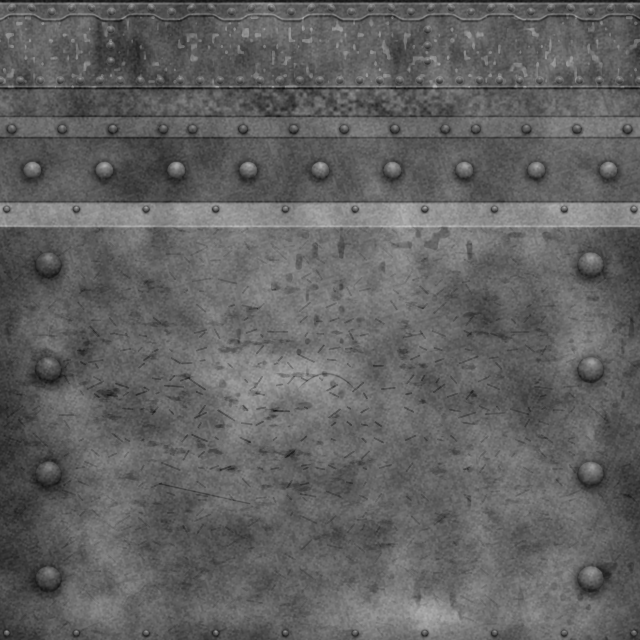
Give the GLSL for this texture, as a WebGL 1 fragment shader.

```glsl
precision highp float;
// Weathered grey metal wall: riveted strips above one large worn panel.
// Bands are layered by height; noise gives stains and grain, grid cells give
// scratches, and repeated offsets place the domed rivets and scalloped trim.
uniform vec2 u_resolution;

// Seam heights
const float PANEL_TOP = .646;
const float LEDGE_TOP = .684;
const float BEAM_TOP = .785;
const float STRIP_TOP = .818;
const float ROUGH_TOP = .862;
// Tones
const float PANEL_TONE = .425;
const float LEDGE_TONE = .55;
const float BEAM_TONE = .345;
const float STRIP_TONE = .425;
const float ROUGH_TONE = .345;
const float PLATE_TONE = .335;
const float GRAIN = .1;
// Rivet radii and spacing
const float PANEL_RIVET = .0205;
const float BEAM_RIVET = .0145;
const float STRIP_RIVET = .0072;
const float SMALL_RIVET = .005;
const float STUD_PITCH = .0312;
const float SCALLOP_PITCH = .0936;

float hash(vec2 p) { return fract(sin(dot(p, vec2(127.1, 311.7))) * 43758.5453); }

float noise(vec2 p) {
  vec2 i = floor(p), f = fract(p);
  f = f * f * (3. - 2. * f);
  return mix(mix(hash(i), hash(i + vec2(1, 0)), f.x),
             mix(hash(i + vec2(0, 1)), hash(i + vec2(1, 1)), f.x), f.y);
}

float fbm(vec2 p) {
  float sum = 0., amp = .52;
  for (int i = 0; i < 5; i++) {
    sum += amp * noise(p);
    p = mat2(1.6, 1.2, -1.2, 1.6) * p + 7.3;
    amp *= .5;
  }
  return sum;
}

// Soft spot: centre in xy, size in zw
float glow(vec2 p, vec4 spot) {
  vec2 d = (p - spot.xy) / spot.zw;
  return exp(-dot(d, d));
}

// Signed offset from the nearest point of an evenly spaced row
float row(float x, float start, float pitch) {
  return x - start - pitch * floor((x - start) / pitch + .5);
}

float above(float y, float edge) {
  float px = 1. / u_resolution.y;
  return smoothstep(edge - px, edge + px, y);
}

float line(float y, float at, float width) {
  float d = (y - at) / width;
  return exp(-min(d * d, 40.));
}

float segment(vec2 p, vec2 a, vec2 b) {
  vec2 ab = b - a;
  return length(p - a - ab * clamp(dot(p - a, ab) / dot(ab, ab), 0., 1.));
}

// Short random strokes, one per grid cell
float scratches(vec2 p, float cells, float spread) {
  vec2 q = p * cells, id = floor(q) + cells;
  float angle = (hash(id) - .5) * spread;
  vec2 dir = vec2(cos(angle), sin(angle)) * mix(.08, .36, hash(id + 5.));
  vec2 c = floor(q) + .4 + .2 * vec2(hash(id + 9.), hash(id + 13.));
  float d = segment(q, c - dir, c + dir) / cells;
  return step(.55, hash(id + 21.)) * (1. - smoothstep(.0006, .0022, d));
}

// Lit dome over a contact shadow
float rivet(float tone, vec2 d, float r, float base) {
  d /= r;
  float dist = length(d);
  if (dist > 4.) return tone;
  tone *= 1. - .55 * exp(-pow(length(d + vec2(0, .12)) / 1.3, 4.));
  vec3 n = vec3(d, sqrt(max(0., 1. - dist * dist)));
  float light = clamp(dot(n, normalize(vec3(.05, .55, .75))), 0., 1.);
  float dome = base * (.38 + .75 * light) + .12 * pow(light, 14.);
  return mix(dome, tone, above(dist * r, r));
}

// Small stud with a pale rim
float stud(float tone, vec2 d) {
  float rim = line(length(d), .0056, .0016);
  return rivet(tone, d, .0052, .38) + rim * (.16 + 10. * d.y);
}

float panel(vec2 p, float stain, float mottle) {
  float t = PANEL_TONE + .34 * (stain - .5) + .26 * (mottle - .5);
  t += .07 * glow(p, vec4(.48, .37, .1, .12)) + .05 * glow(p, vec4(.2, .2, .09, .15));
  t += .1 * glow(p, vec4(.68, .03, .22, .05)) + .05 * glow(p, vec4(.33, .6, .25, .06));
  t -= .08 * (glow(p, vec4(.52, .58, .07, .06)) + glow(p, vec4(.75, .53, .08, .05)));
  t -= .06 * glow(p, vec4(.84, .35, .08, .1));
  // Worn marks, densest across the middle
  float wear = .3 + .7 * glow(p, vec4(.45, .38, .38, .16));
  t -= .14 * wear * (scratches(p, 24., 1.6) + scratches(p, 43., 2.2));
  t -= .17 * wear * smoothstep(.62, .82, fbm(p * vec2(38, 75)));
  t -= .12 * smoothstep(.76, .9, noise(p * vec2(75, 60))) * smoothstep(.45, .65, stain);
  t -= .13 * line(segment(p, vec2(.25, .244), vec2(.39, .213)), 0., .0013);
  float bend = p.x - .51;
  t -= .16 * line(p.y + 12. * bend * bend, .416, .0016) * (1. - smoothstep(.03, .05, abs(bend)));
  // Grime toward the borders
  t *= mix(.62, 1., smoothstep(-.01, .13, p.x)) * mix(.66, 1., smoothstep(-.01, .11, 1. - p.x));
  t *= mix(.78, 1., smoothstep(0., .04, p.y));
  // Side rivets and bottom row
  float side = p.x < .5 ? p.x - .0755 : p.x - .923;
  if (p.y < .63) t = rivet(t, vec2(side, row(p.y, .095, .1635)), PANEL_RIVET, p.x < .5 ? .33 : .42);
  return rivet(t, vec2(row(p.x, .0104, .1089), p.y - .0105), SMALL_RIVET, .4);
}

void main() {
  vec2 p = gl_FragCoord.xy / u_resolution;
  float stain = fbm(p * 5. + 3.), mottle = fbm(p * 24. + 11.);
  float rust = .22 * (stain - .5) + .24 * (mottle - .5);
  float tone = panel(p, stain, mottle);
  // Pale ledge
  float ledge = rivet(LEDGE_TONE + rust, vec2(row(p.x, .0104, .1089), p.y - .673), SMALL_RIVET, .45);
  tone = mix(tone, ledge, above(p.y, PANEL_TOP)) + .14 * line(p.y, PANEL_TOP, .0018);
  // Beam with large domes
  float beam = rivet(BEAM_TONE + rust, vec2(row(p.x, .0505, .1125), p.y - .733), BEAM_RIVET, .46);
  tone = mix(tone, beam, above(p.y, LEDGE_TOP));
  // Narrow strip in three riveted lengths
  float start = p.x < .28 ? .0182 : (p.x < .72 ? .3008 : .7435);
  float strip = rivet(STRIP_TONE + .7 * rust, vec2(row(p.x, start, .079), p.y - .798), STRIP_RIVET, .38);
  tone = mix(tone, strip, above(p.y, BEAM_TOP));
  // Corroded band
  float crust = (noise(p * 170.) - .5) * (.1 + .2 * glow(p, vec4(.52, .84, .2, .03)));
  tone = mix(tone, ROUGH_TONE + rust + crust, above(p.y, STRIP_TOP));
  // Streaked plate with studs
  float plate = PLATE_TONE + 1.1 * rust + .2 * (fbm(p * vec2(65, 11)) - .5);
  plate += .16 * smoothstep(.72, .92, noise(p * vec2(150, 110)));
  plate = stud(plate, vec2(row(p.x, .0005, STUD_PITCH), p.y - .874));
  float column = p.x < .42 ? p.x - .173 : p.x - .668;
  if (p.y > .89 && p.y < .965) plate = stud(plate, vec2(column, row(p.y, .904, .0245)));
  tone = mix(tone, plate, above(p.y, ROUGH_TOP));
  // Scalloped trim
  float lobe = cos(6.2832 * (p.x - .0807) / SCALLOP_PITCH);
  float hem = .978 - .008 * smoothstep(-.5, .8, lobe);
  tone = mix(tone, .33 + rust, above(p.y, hem));
  tone += .15 * line(p.y, hem, .0016) - .14 * line(p.y, hem - .003, .002);
  if (p.y > .96) tone = stud(tone, vec2(row(p.x, .0183, STUD_PITCH), p.y - .985 + .004 * lobe));
  tone = mix(tone + .12 * line(p.y, .994, .0015), .12, above(p.y, .9965));
  // Seams and grain
  tone -= .14 * (line(p.y, LEDGE_TOP, .002) + line(p.y, BEAM_TOP, .0016) + line(p.y, STRIP_TOP, .0016));
  tone += .12 * line(p.y, ROUGH_TOP + .003, .0015) - .2 * line(p.y, ROUGH_TOP, .0018);
  tone += GRAIN * (noise(p * 290. + p.yx * vec2(90, -90)) - .5);
  gl_FragColor = vec4(vec3(clamp(tone, 0., 1.)), 1);
}
```
